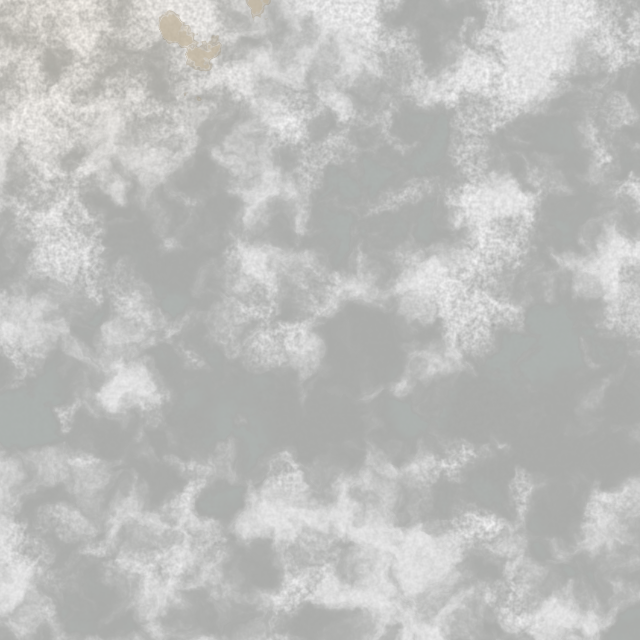
Reproduce this texture procedurally as a Shadertoy shader.

```glsl
const vec3 DARK_GRAY = vec3(0.672, 0.676, 0.668);
const vec3 POOL_GRAY = vec3(0.680, 0.698, 0.688);
const vec3 CHALK = vec3(0.885, 0.885, 0.885);
const vec3 OCHRE = vec3(0.750, 0.700, 0.610);
const vec3 OCHRE_RIM = vec3(0.660, 0.610, 0.520);
const vec3 WARM_TINT = vec3(1.010, 0.992, 0.965);

const float CLOUD_SCALE = 4.2;    // broad light and dark drifts
const float LOBE_SCALE = 10.5;    // rounded gray patches
const float DETAIL_SCALE = 24.0;  // frayed edges
const float GRAIN_SCALE = 115.0;  // chalky speckle
const float WARP_AMOUNT = 0.035;
const float TONE_RANGE = 0.54;    // half width of the tone ramp
const float TONE_GAMMA = 1.6;     // flattens the dark patches
const float GRAIN_AMOUNT = 0.11;

const vec2 STAIN_CENTER = vec2(0.29, 0.94);
const vec2 STAIN_RADIUS = vec2(0.25, 0.15);
const float STAIN_LEVEL = 0.66;

vec2 hash2(vec2 p) {
    vec3 h = fract(p.xyx * vec3(0.1031, 0.1030, 0.0973));
    h += dot(h, h.yzx + 33.33);
    return fract((h.xx + h.yz) * h.zy);
}

vec2 gradientAt(vec2 cell) {
    float angle = 6.28318 * hash2(cell + 200.0).x;
    return vec2(cos(angle), sin(angle));
}

float gradientNoise(vec2 p) {
    vec2 i = floor(p), f = fract(p);
    vec2 u = f * f * f * (f * (f * 6.0 - 15.0) + 10.0);
    vec2 e = vec2(0.0, 1.0);
    float a = dot(gradientAt(i), f);
    float b = dot(gradientAt(i + e.yx), f - e.yx);
    float c = dot(gradientAt(i + e.xy), f - e.xy);
    float d = dot(gradientAt(i + e.yy), f - e.yy);
    return mix(mix(a, b, u.x), mix(c, d, u.x), u.y);
}

float fbm(vec2 p) {
    const mat2 TURN = mat2(1.6, 1.2, -1.2, 1.6);
    float sum = 0.0, amplitude = 1.0;
    for (int i = 0; i < 5; i++) {
        sum += amplitude * gradientNoise(p);
        p = TURN * p + 17.3;
        amplitude *= 0.5;
    }
    return sum;
}

// Distance to the nearest scattered center, with varied patch sizes
float lobes(vec2 p) {
    vec2 cell = floor(p);
    float nearest = 2.0;
    for (int y = -1; y <= 1; y++)
    for (int x = -1; x <= 1; x++) {
        vec2 id = cell + vec2(x, y);
        float size = mix(0.7, 1.4, hash2(id + 71.0).x);
        nearest = min(nearest, length(id + hash2(id) - p) / size);
    }
    return nearest;
}

void mainImage(out vec4 fragColor, in vec2 fragCoord) {
    vec2 uv = fragCoord / iResolution.y;

    // Frayed, clouded height of the chalk layer
    vec2 warp = vec2(fbm(uv * 13.0 + 5.0), fbm(uv * 13.0 + 41.0));
    vec2 p = uv + WARP_AMOUNT * warp;
    float height = 0.8 * fbm(p * CLOUD_SCALE + 9.0);
    height += 0.8 * (lobes(p * LOBE_SCALE) - 0.45);
    height += 0.38 * fbm(p * DETAIL_SCALE + 3.0);
    height += 0.28 * smoothstep(0.78, 1.0, uv.y) - 0.16 * (uv.x - 0.5) - 0.03;
    float tone = smoothstep(-TONE_RANGE, TONE_RANGE, height);

    // Chalk over gray, with faintly green pools in the lowest parts
    float pool = smoothstep(0.12, 0.0, tone) * smoothstep(-0.1, 0.3, fbm(uv * 5.0 + 60.0));
    vec3 color = mix(DARK_GRAY, POOL_GRAY, pool);
    color = mix(color, CHALK, pow(tone, TONE_GAMMA));

    // Fine speckle, rougher on the chalk and near the top
    float grain = gradientNoise(uv * GRAIN_SCALE) + 0.7 * gradientNoise(uv * GRAIN_SCALE * 1.9 + 8.0);
    float rough = smoothstep(-0.25, 0.35, fbm(uv * 6.0 + 30.0) + 0.5 * (uv.y - 0.5));
    color += GRAIN_AMOUNT * grain * mix(0.08, 1.0, smoothstep(0.15, 0.7, tone)) * mix(0.4, 1.0, rough);

    // Warm corner and ochre stains with darker rims
    float corner = smoothstep(0.45, 0.0, length(uv - vec2(0.08, 1.0)));
    color *= mix(vec3(1.0), WARM_TINT, corner);
    float reach = 1.0 - length((uv - STAIN_CENTER) / STAIN_RADIUS);
    float stain = fbm(uv * 11.0 + 23.0) + 0.55 * reach;
    float fill = smoothstep(STAIN_LEVEL, STAIN_LEVEL + 0.08, stain);
    float rim = smoothstep(0.045, 0.0, abs(stain - STAIN_LEVEL));
    color = mix(color, OCHRE, 0.75 * fill);
    color = mix(color, OCHRE_RIM, 0.45 * rim * smoothstep(-0.1, 0.2, reach));

    fragColor = vec4(clamp(color, 0.0, 1.0), 1.0);
}
```
